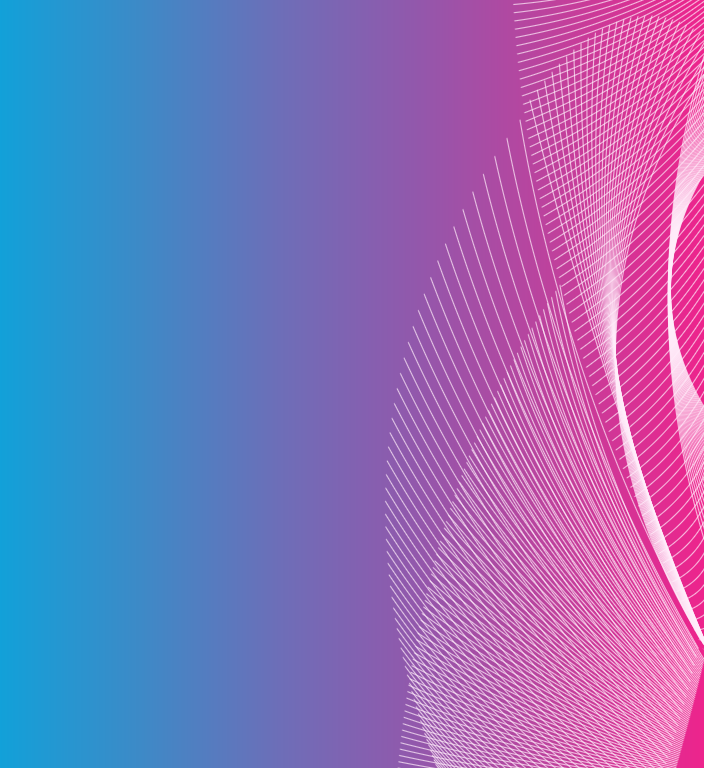
Give the GLSL for this background, as a Shadertoy shader.

```glsl
const vec3 STRAND_COLOR = vec3(1.0, 0.93, 0.98);
const float STRAND_WIDTH = 0.0014;
const float STRAND_OPACITY = 0.74;

// Horizontal blend through evenly spaced colour stops
vec3 backdrop(float u) {
    vec3 stops[6] = vec3[6](
        vec3(0.07, 0.63, 0.85), vec3(0.24, 0.54, 0.78),
        vec3(0.43, 0.43, 0.72), vec3(0.58, 0.34, 0.67),
        vec3(0.76, 0.25, 0.61), vec3(0.93, 0.14, 0.55));
    vec3 color = stops[0];
    for (int i = 1; i < 6; i++) {
        color = mix(color, stops[i], clamp(u * 5.0 - float(i - 1), 0.0, 1.0));
    }
    return color;
}

// Point on a quadratic guide curve
vec2 guide(vec2 a, vec2 b, vec2 c, float t) {
    return mix(mix(a, b, t), mix(b, c, t), t);
}

// Coverage of a thin parabolic arc from a to b, bowed sideways
float strand(vec2 p, vec2 a, vec2 b, float bow, float pixel) {
    vec2 chord = b - a;
    float len = length(chord);
    vec2 along = chord / len;
    vec2 q = p - a;
    float h = dot(q, along) / len;
    float side = dot(q, vec2(-along.y, along.x));
    float slope = 4.0 * bow * (1.0 - 2.0 * h) / len;
    float dist = abs(side - 4.0 * bow * h * (1.0 - h)) / sqrt(1.0 + slope * slope);
    float radius = max(pixel, STRAND_WIDTH);
    float body = max(0.0, 1.0 - dist / radius) * STRAND_WIDTH / radius;
    float ends = smoothstep(-pixel, pixel, h * len)
               * smoothstep(-pixel, pixel, (1.0 - h) * len);
    return body * ends;
}

// Light left after a sheet of arcs strung between two guides
float sheet(vec2 p, vec2 s0, vec2 s1, vec2 s2, vec2 e0, vec2 e1, vec2 e2,
            vec2 bow, int count, float crowding, float pixel) {
    float clear = 1.0;
    for (int i = 0; i < count; i++) {
        float t = float(i) / float(count - 1);
        t *= 1.0 + crowding * (1.0 - t);
        vec2 a = guide(s0, s1, s2, t);
        vec2 b = guide(e0, e1, e2, t);
        float cover = strand(p, a, b, mix(bow.x, bow.y, t), pixel);
        clear *= 1.0 - STRAND_OPACITY * cover;
    }
    return clear;
}

void mainImage(out vec4 fragColor, in vec2 fragCoord) {
    vec2 p = fragCoord / iResolution.y;
    float pixel = 1.0 / iResolution.y;
    vec3 color = backdrop(fragCoord.x / iResolution.x);
    float clear = 1.0;

    // Wide outer leaf
    clear *= sheet(p, vec2(0.677, 0.844), vec2(0.393, 0.458), vec2(0.569, 0.0),
                   vec2(0.912, 0.167), vec2(0.87, -0.02), vec2(0.80, -0.16),
                   vec2(-0.03, -0.02), 56, 0.7, pixel);

    // Dense lower leaf
    clear *= sheet(p, vec2(0.729, 0.629), vec2(0.556, 0.383), vec2(0.518, 0.0),
                   vec2(0.917, 0.141), vec2(0.898, 0.062), vec2(0.872, -0.03),
                   vec2(-0.025, -0.008), 76, 0.2, pixel);

    // Steep arcs gathering into the bright outer rim
    clear *= sheet(p, vec2(0.69, 0.87), vec2(0.82, 1.05), vec2(0.938, 0.935),
                   vec2(0.917, 0.167), vec2(0.917, 0.165), vec2(0.917, 0.16),
                   vec2(-0.015, -0.126), 28, 0.0, pixel);

    // Rising hatch from the upper edge
    clear *= sheet(p, vec2(0.667, 1.026), vec2(0.68, 0.629), vec2(0.917, 0.154),
                   vec2(0.917, 1.065), vec2(0.917, 0.95), vec2(0.93, 0.167),
                   vec2(-0.01), 76, 0.0, pixel);

    // Inner fan gathering around the open eye
    clear *= sheet(p, vec2(0.917, 0.928), vec2(0.98, 0.93), vec2(1.042, 0.922),
                   vec2(0.917, 0.297), vec2(0.98, 0.31), vec2(1.042, 0.323),
                   vec2(-0.047, -0.169), 30, 0.0, pixel);

    fragColor = vec4(mix(STRAND_COLOR, color, clear), 1.0);
}
```
